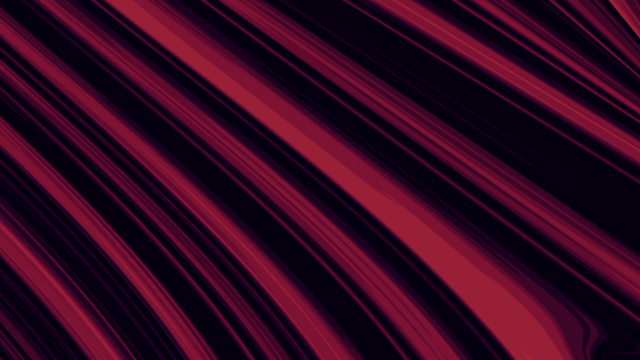
Reproduce this background procedurally as a Shadertoy shader.

```glsl
// Curved diagonal streaks of crimson light on near-black, shaded in flat steps.

#define STREAK_SCALE 66.0   // fine streaks across the flow
#define STREAK_DRIFT 0.8    // change of streaks along the flow
#define STREAK_DEPTH 5.8    // how deep streaks cut, in colour steps
#define STREAK_BIAS 0.54    // streak value that leaves the shade unchanged
#define GLOW_GAIN 0.10      // brightening toward the lower right
#define UPPER_FADE 0.22     // dimming of the upper bands along the flow
#define RIM_GAP 0.013       // dark gap between a band and its thin rim
#define RIM_WIDTH 0.006
#define RIM_LEVEL 2.5
#define BAND_COUNT 12
#define TOP_STEP 6.0

// Each band: centre, lower-left falloff, upper-right falloff, peak step
const vec4 BANDS[BAND_COUNT] = vec4[BAND_COUNT](
    vec4(-0.95, 0.04, 0.06, 2.8), vec4(-0.78, 0.04, 0.10, 4.2),
    vec4(-0.575, 0.03, 0.065, 3.8), vec4(-0.41, 0.03, 0.04, 3.2),
    vec4(-0.305, 0.03, 0.07, 4.2), vec4(-0.12, 0.03, 0.08, 3.5),
    vec4( 0.03, 0.02, 0.145, 4.8), vec4( 0.28, 0.04, 0.085, 3.5),
    vec4( 0.575, 0.045, 0.085, 4.1), vec4( 0.72, 0.02, 0.055, 3.3),
    vec4( 0.86, 0.015, 0.04, 3.1), vec4( 0.94, 0.02, 0.06, 4.0));

const vec3 PALETTE[7] = vec3[7](
    vec3(0.02, 0.00, 0.06), vec3(0.11, 0.00, 0.12), vec3(0.24, 0.02, 0.15),
    vec3(0.38, 0.04, 0.18), vec3(0.49, 0.07, 0.20), vec3(0.60, 0.12, 0.21),
    vec3(0.66, 0.145, 0.21));

float hash(vec2 p) {
    return fract(sin(dot(p, vec2(127.1, 311.7))) * 43758.5453);
}

float noise(vec2 p) {
    vec2 cell = floor(p), f = fract(p);
    f = f * f * (3.0 - 2.0 * f);
    return mix(mix(hash(cell), hash(cell + vec2(1, 0)), f.x),
               mix(hash(cell + vec2(0, 1)), hash(cell + vec2(1, 1)), f.x), f.y);
}

// Follows the bent flow line through a point back to the rising diagonal
float flowLabel(float along, float across) {
    float label = across;
    for (int i = 0; i < 7; i++) {
        float corner = max(label - 0.5, 0.0);
        float slope = 0.2 - 0.3 * clamp(label, -0.55, 1.0) + 2.4 * corner * corner;
        float bend = clamp(0.065 - 0.1 * label, 0.0, 0.13) + 0.04 * along;
        bend *= 1.0 - smoothstep(0.05, 0.2, label);
        label = clamp(across + slope * along + bend * along * along, -1.2, 1.2);
    }
    return label;
}

// Sharp lower-left edge with a thin rim beside it, slow fall to the upper right
float bandLevel(float label) {
    float level = 0.0;
    for (int i = 0; i < BAND_COUNT; i++) {
        vec4 b = BANDS[i];
        float rise = smoothstep(b.x - b.y, b.x, label);
        float t = clamp((label - b.x) / b.z, 0.0, 1.0);
        float rim = (label - b.x + b.y + RIM_GAP) / RIM_WIDTH;
        level = max(level, b.w * rise * (1.0 - t * t * t));
        level = max(level, RIM_LEVEL * exp(-rim * rim));
    }
    return level;
}

// Flat colour steps with edges about one pixel wide
vec3 steppedColour(float level) {
    float edge = clamp(fwidth(level), 0.02, 0.5);
    level = clamp(level, 0.0, TOP_STEP);
    float k = min(floor(level), TOP_STEP - 1.0);
    float blend = smoothstep(0.5 - edge, 0.5 + edge, level - k);
    return mix(PALETTE[int(k)], PALETTE[int(k) + 1], blend);
}

void mainImage(out vec4 fragColor, in vec2 fragCoord) {
    vec2 uv = fragCoord / iResolution.xy;
    float along = uv.x - uv.y;
    float across = uv.x + uv.y - 1.0;
    float label = flowLabel(along, across);

    // Broad bands, tilted in brightness along the flow
    float level = bandLevel(label);
    float upper = smoothstep(0.15, 0.3, label);
    float tilt = GLOW_GAIN * (1.0 + along) - UPPER_FADE * upper;
    level *= 1.0 + tilt * along;

    // Fine streaks, strongest on the half-lit flanks and toward both corners
    vec2 grain = vec2(label * STREAK_SCALE, along * STREAK_DRIFT);
    float streak = 0.5 * noise(grain)
                 + 0.5 * noise(grain * vec2(2.3, 1.0) + 19.0);
    float busy = smoothstep(0.2, 0.45, abs(label - 0.12));
    float flank = mix(0.5, 1.0, smoothstep(0.0, 2.5, level));
    float outsideCore = 1.0 - 0.85 * smoothstep(3.2, 4.6, level);
    level += (streak - STREAK_BIAS) * STREAK_DEPTH
           * mix(0.7, 1.0, busy) * flank * outsideCore;

    fragColor = vec4(steppedColour(level), 1.0);
}
```
